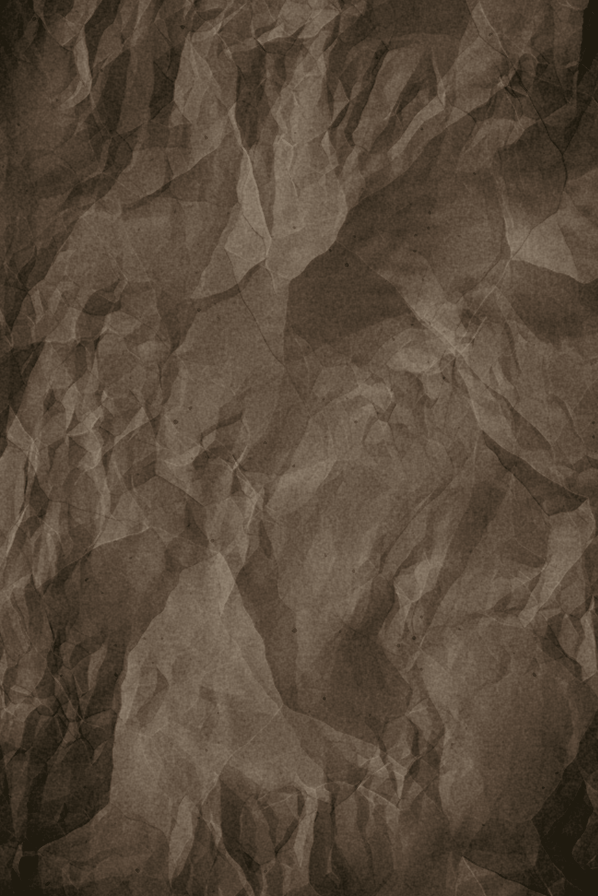
Write a Shadertoy shader that draws this texture.

```glsl
vec2 hash2(vec2 p) {
    vec3 q = fract(p.xyx * vec3(0.1031, 0.1030, 0.0973));
    q += dot(q, q.yzx + 33.33);
    return fract((q.xx + q.yz) * q.zy);
}

float cornerSlope(vec2 cell, vec2 offset) {
    return dot(hash2(cell) * 2.0 - 1.0, offset);
}

float gradientNoise(vec2 p) {
    p += 200.0;
    vec2 i = floor(p), f = fract(p);
    vec2 u = f * f * f * (f * (f * 6.0 - 15.0) + 10.0);
    vec2 r = vec2(1, 0);
    return mix(mix(cornerSlope(i, f), cornerSlope(i + r, f - r), u.x),
               mix(cornerSlope(i + r.yx, f - r.yx), cornerSlope(i + 1.0, f - 1.0), u.x), u.y);
}

vec2 noise2(vec2 p) {
    return vec2(gradientNoise(p), gradientNoise(p + 47.3));
}

// Flat facets: the difference of squared distances is linear between creases
float facets(vec2 p) {
    p += 60.0;
    vec2 i = floor(p), f = fract(p), owner = i;
    float nearest = 9.0, second = 9.0;
    for (int y = -2; y <= 2; y++)
    for (int x = -2; x <= 2; x++) {
        vec2 cell = vec2(x, y);
        vec2 d = cell + hash2(i + cell) - f;
        float dist = dot(d, d);
        if (dist < nearest) {
            second = nearest;
            nearest = dist;
            owner = i + cell;
        } else {
            second = min(second, dist);
        }
    }
    return (second - nearest) * (hash2(owner + 91.0).x * 2.0 - 1.0);
}

// Crumpled height: folds at four scales, the finer ones in patches
float paperHeight(vec2 p) {
    p += 0.06 * noise2(p * 4.0) + 0.014 * noise2(p * 14.0) + 0.005 * noise2(p * 45.0);
    float patches = smoothstep(-0.2, 0.3, gradientNoise(p * 5.0 + 8.0));
    float height = 0.022 * gradientNoise(p * 7.0);
    float scale = 4.0, weight = 0.125;
    mat2 turn = mat2(0.80, 0.60, -0.60, 0.80);
    vec2 q = p * vec2(1.15, 0.85);
    for (int k = 0; k < 4; k++) {
        float amount = k < 2 ? 1.0 : 0.25 + 1.3 * patches;
        height += weight * amount * facets(q * scale + float(k) * 7.7) / scale;
        q = turn * q;
        scale *= 2.05;
        weight *= 0.82;
    }
    return height;
}

void mainImage(out vec4 fragColor, in vec2 fragCoord) {
    vec2 p = fragCoord / iResolution.y;
    vec2 centered = fragCoord / iResolution.xy - 0.5;

    // Slope and curvature of the sheet
    vec2 e = vec2(0.0021, 0.0);
    float here = paperHeight(p);
    float right = paperHeight(p + e.xy), left = paperHeight(p - e.xy);
    float up = paperHeight(p + e.yx), down = paperHeight(p - e.yx);
    vec2 slope = vec2(left - right, down - up) / (2.0 * e.x);
    float crease = (4.0 * here - left - right - up - down) / e.x;

    // Soft light that swings across the sheet, with bright ridges and dark valleys
    float angle = 2.5 + 3.0 * gradientNoise(p * 2.6 + 5.0);
    float lit = dot(slope, vec2(cos(angle), sin(angle)));
    float tone = 0.615 + 0.37 * tanh(2.7 * lit) + 0.36 * clamp(crease, -0.55, 0.5);

    // Broad stains and darkened borders
    tone += 0.17 * gradientNoise(p * 3.0 + 3.0);
    float r2 = dot(centered, centered);
    tone -= 2.3 * r2 * r2 + 0.14 * smoothstep(-0.25, -0.5, centered.y);

    // Fibre grain and specks
    tone += 0.16 * gradientNoise(p * 235.0) + 0.15 * gradientNoise(p * 410.0);
    tone -= 0.25 * smoothstep(0.42, 0.6, gradientNoise(p * 120.0));

    tone = clamp(tone, 0.0, 1.0);
    vec3 shadow = vec3(0.12, 0.10, 0.06);
    vec3 paper = vec3(0.34, 0.275, 0.215);
    vec3 highlight = vec3(0.56, 0.50, 0.43);
    vec3 color = mix(shadow, paper, min(2.0 * tone, 1.0));
    color = mix(color, highlight, max(2.0 * tone - 1.0, 0.0));
    fragColor = vec4(color, 1.0);
}
```
